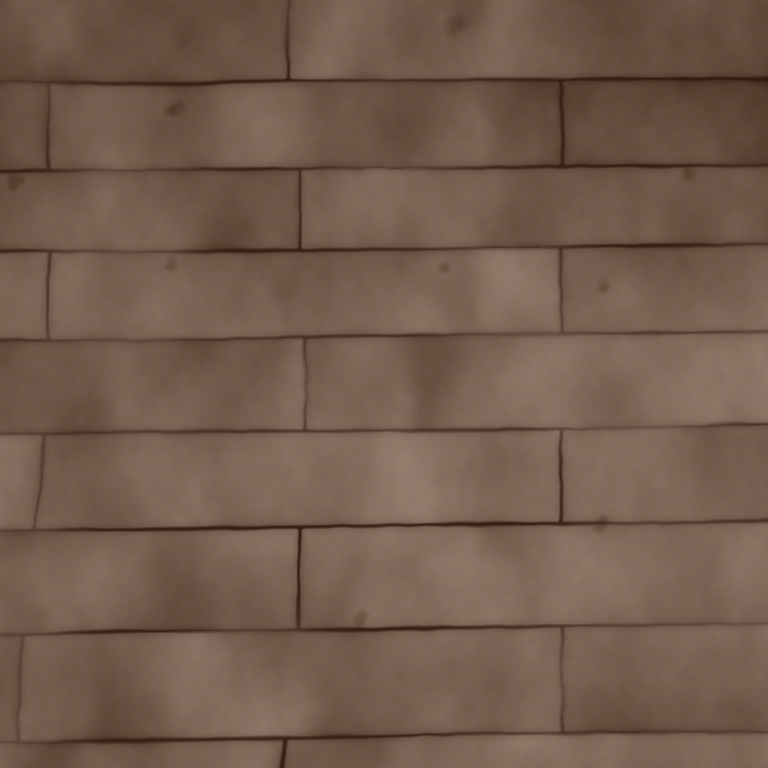
A three.js fragment shader for this texture:

```glsl
varying vec2 vUv;

#define BRICK_LENGTH 0.668
#define ROW_START 0.0234
#define ROW_HEIGHT 0.0919
#define ROW_GROWTH 0.003255
#define JOINT_WIDTH 0.0028
#define CORNER_RADIUS 0.006
#define MOTTLE 0.19
#define STAIN_CHANCE 0.10
#define CLAY vec3(0.475, 0.373, 0.315)
#define MORTAR vec3(0.19, 0.095, 0.05)

float hash(vec2 p) {
  vec3 q = fract(vec3(p.xyx) * 0.1031);
  q += dot(q, q.yzx + 33.33);
  return fract((q.x + q.y) * q.z);
}

float noise(vec2 p) {
  vec2 i = floor(p), f = fract(p);
  f = f * f * (3.0 - 2.0 * f);
  return mix(mix(hash(i), hash(i + vec2(1.0, 0.0)), f.x),
             mix(hash(i + vec2(0.0, 1.0)), hash(i + vec2(1.0)), f.x), f.y);
}

float fbm(vec2 p) {
  float sum = 0.0, amp = 0.53;
  for (int i = 0; i < 4; i++) {
    sum += amp * noise(p);
    p = p * 2.03 + 17.3;
    amp *= 0.5;
  }
  return sum;
}

float bump(float x, float center, float spread) {
  float t = (x - center) / spread;
  return exp(-t * t);
}

// Depth of the joint above a row; rows grow taller downwards
float jointDepth(float row) {
  return ROW_START + row * (ROW_HEIGHT + row * ROW_GROWTH);
}

float rowAt(float depth) {
  float k = ROW_HEIGHT * ROW_HEIGHT + 4.0 * ROW_GROWTH * (depth - ROW_START);
  return max(floor((sqrt(max(k, 0.0)) - ROW_HEIGHT) / (2.0 * ROW_GROWTH)), 0.0);
}

// Scattered smudges, one candidate per grid cell
float stains(vec2 p) {
  vec2 grid = p * 9.0, cell = floor(grid);
  vec2 center = 0.3 + 0.4 * vec2(hash(cell + 3.1), hash(cell + 8.7));
  vec2 offset = fract(grid) - center;
  offset += 0.10 * (vec2(noise(p * 70.0), noise(p * 70.0 + 40.0)) - 0.5);
  float radius = mix(0.10, 0.22, hash(cell + 5.5));
  float present = step(hash(cell + 21.0), STAIN_CHANCE);
  return present * (1.0 - smoothstep(radius * 0.15, radius, length(offset)));
}

void main() {
  vec2 p = vec2(vUv.x, 1.0 - vUv.y);

  // Tilted courses with hand-laid wobble
  vec2 q = p;
  q.y += p.x * (0.006 + 0.009 * p.y);
  q.y += 0.0095 * bump(p.y, 0.105, 0.04) - 0.0045 * bump(p.y, 0.22, 0.03);
  q.y += 0.005 * (noise(p * vec2(5.0, 9.0)) - 0.5) + 0.0016 * (noise(p * 45.0) - 0.5);
  q.x += 0.040 * smoothstep(0.45, 0.95, p.y) * max(0.0, 1.0 - p.x / 0.42);
  q.x += 0.005 * (noise(p * vec2(9.0, 22.0) + 60.0) - 0.5) + 0.002 * (noise(p * 60.0 + 9.0) - 0.5);

  // Running bond
  float row = rowAt(q.y);
  float odd = mod(row, 2.0);
  float bow = 0.0014 * (row - 4.0) * (row - 4.0) * (1.0 - odd);
  float along = (q.x - 0.397 + bow) / BRICK_LENGTH + 0.5 * odd;
  vec2 id = vec2(floor(along), row);

  // Distance to the rounded brick outline
  float top = row < 0.5 ? -0.1 : jointDepth(row);
  float bottom = jointDepth(row + 1.0);
  vec2 halfSize = 0.5 * vec2(BRICK_LENGTH, bottom - top);
  vec2 local = vec2((fract(along) - 0.5) * BRICK_LENGTH, q.y - 0.5 * (top + bottom));
  vec2 e = abs(local) - halfSize + CORNER_RADIUS;
  float inset = CORNER_RADIUS - length(max(e, 0.0)) - min(max(e.x, e.y), 0.0);

  // Joints fade and swell along their length
  float wear = noise(p * vec2(6.0, 8.0) + 31.0);
  float width = JOINT_WIDTH * (0.7 + 0.7 * noise(p * 20.0 + 5.0));
  float strength = mix(0.18, 0.92, smoothstep(0.2, 0.9, wear));
  float joint = strength * (1.0 - smoothstep(0.0, width * 1.5, inset));
  float edgeShade = exp(-max(inset, 0.0) / 0.0075);

  // Fired clay: brick tint, cloudy patches, upright smears and grain
  vec2 seed = id * vec2(13.7, 7.9);
  float tone = 0.004 + 0.055 * (hash(id + 40.0) - 0.5);
  tone += MOTTLE * (fbm(p * vec2(9.0, 7.0) + seed) - 0.5);
  float smear = noise(vec2(p.x * 17.0 + 1.2 * noise(p * 12.0), p.y * 6.0) + seed);
  tone += 0.075 * (smear - 0.5) * (0.4 + hash(id + 11.0));
  tone += 0.010 * (noise(p * 190.0) - 0.5) + 0.010 * (noise(p * 75.0) - 0.5);

  // Wear near edges and stains
  tone -= 0.064 * edgeShade * (0.5 + wear);
  tone += 0.006 * smoothstep(0.005, 0.010, inset) * (1.0 - smoothstep(0.010, 0.022, inset));
  tone -= 0.075 * stains(p + 0.37);

  // Uneven light, dimmer at the top and corners
  tone -= 0.055 * (1.0 - smoothstep(0.0, 0.45, p.y));
  tone -= 0.075 * (1.0 - smoothstep(0.0, 0.35, length((p - vec2(1.0, 0.08)) * vec2(0.8, 1.0))));
  tone += 0.022 * smoothstep(0.25, 0.55, p.y) * smoothstep(0.1, 0.7, p.x);
  tone -= 0.030 * smoothstep(0.75, 1.05, p.y);

  vec3 color = mix(CLAY + tone, MORTAR, joint);
  gl_FragColor = vec4(color, 1.0);
}
```
